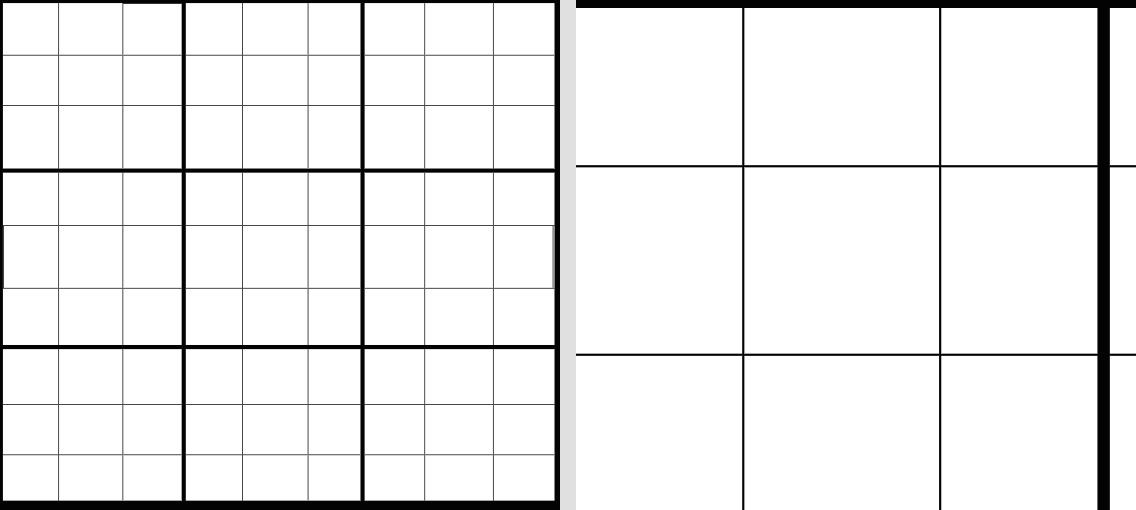
Left: the whole. Right: its middle third, enlarged.
Give the GLSL for this pattern, as a WebGL 1 fragment shader.

```glsl
precision mediump float;
// A white 9 by 9 grid in 3 by 3 blocks: thin cell lines, heavy block lines, uneven border.
// A loop over the blocks sums area-filtered strips; cell spacing is irregular, as if
// ruled by hand, and the middle row has thin end lines beside the border.

uniform vec2 u_resolution;

#define INK vec3(0.01)
#define PAPER vec3(1.0)
#define THIN 0.0013
#define HEAVY 0.0074
#define BORDER_LEFT_TOP vec2(0.0052, 0.0055)
#define BORDER_RIGHT_BOTTOM vec2(0.0098, 0.0167)
#define CELL_X1 vec3(0.1048, 0.4329, 0.7585)
#define CELL_X2 vec3(0.2194, 0.5501, 0.8809)
#define CELL_Y1 vec3(0.1082, 0.4420, 0.7930)
#define CELL_Y2 vec3(0.2070, 0.5652, 0.8918)
#define BLOCK_X vec2(0.3281, 0.6474)
#define BLOCK_Y vec2(0.3345, 0.6805)

// Fraction of a pixel at x that lies between two edges.
float span(float x, float start, float end, float pixel) {
  float overlap = min(x + 0.5 * pixel, end) - max(x - 0.5 * pixel, start);
  return clamp(overlap / pixel, 0.0, 1.0);
}

float strip(float x, float center, float width, float pixel) {
  return span(x, center - 0.5 * width, center + 0.5 * width, pixel);
}

void main() {
  // Width units, measured from the top left.
  float pixel = 1.0 / u_resolution.x;
  float height = u_resolution.y * pixel;
  vec2 p = vec2(gl_FragCoord.x, u_resolution.y - gl_FragCoord.y) * pixel;
  float ink = 0.0;

  // Two thin cell lines per block on each axis.
  for (int i = 0; i < 3; i++) {
    ink = max(ink, strip(p.x, CELL_X1[i], THIN, pixel));
    ink = max(ink, strip(p.x, CELL_X2[i], THIN, pixel));
    ink = max(ink, strip(p.y, CELL_Y1[i] * height, THIN, pixel));
    ink = max(ink, strip(p.y, CELL_Y2[i] * height, THIN, pixel));
  }

  // Heavy lines between blocks.
  for (int i = 0; i < 2; i++) {
    ink = max(ink, strip(p.x, BLOCK_X[i], HEAVY, pixel));
    ink = max(ink, strip(p.y, BLOCK_Y[i] * height, HEAVY, pixel));
  }

  // Thin end lines of the middle row, just inside the border.
  float middleRow = span(p.y, CELL_Y1.y * height, CELL_Y2.y * height, pixel);
  float endLines = strip(p.x, 0.0062, THIN, pixel) + strip(p.x, 0.9876, THIN, pixel);
  ink = max(ink, middleRow * endLines);

  // Border, slightly thicker above the third column.
  float topStep = 0.0013 * span(p.x, CELL_X2.x, BLOCK_X.x, pixel);
  vec2 nearEdge = BORDER_LEFT_TOP + vec2(0.0, topStep);
  vec2 farEdge = vec2(1.0, height) - BORDER_RIGHT_BOTTOM;
  float inside = span(p.x, nearEdge.x, farEdge.x, pixel)
               * span(p.y, nearEdge.y, farEdge.y, pixel);
  ink = max(ink, 1.0 - inside);

  gl_FragColor = vec4(mix(PAPER, INK, ink), 1.0);
}
```
